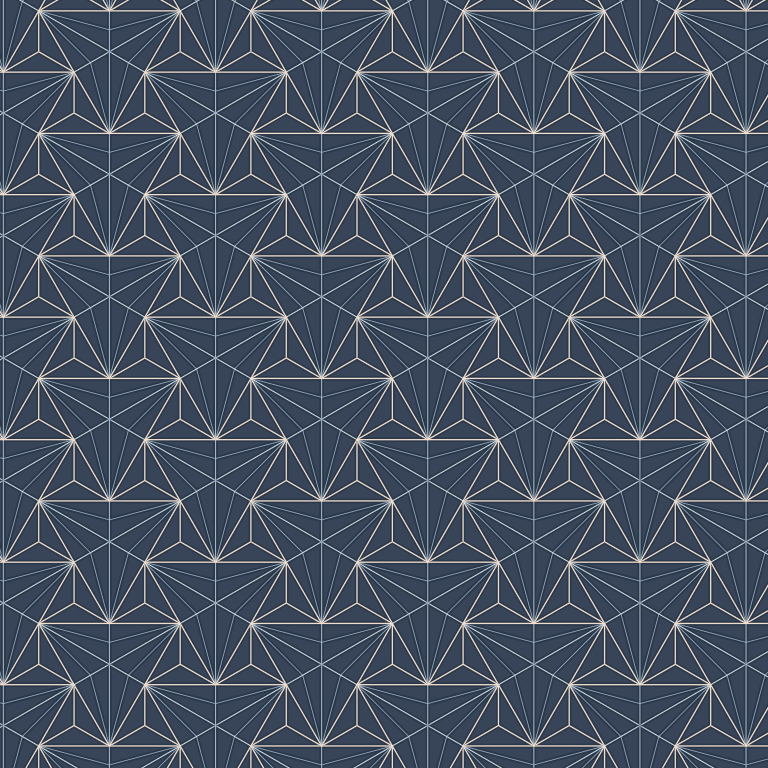
Give the GLSL for this pattern, as a WebGL 1 fragment shader.

```glsl
precision highp float;
// Interlocking triangles with fans of fine lines, in cream and pale blue on navy.

#define SIDE 0.1842                      // side of a large triangle
#define ANCHOR vec2(0.4188, 0.4541)      // centre of one large triangle
#define FRAME_HALF 0.00085               // half widths of the lines
#define MEDIAN_HALF 0.00070
#define FAN_HALF 0.00055
#define SHADE_HALF 0.0031                // dark fringe beside every line
#define NAVY vec3(0.22, 0.27, 0.35)
#define SHADE vec3(0.17, 0.22, 0.29)
#define CREAM vec3(0.94, 0.87, 0.81)
#define PALE vec3(0.80, 0.86, 0.88)
#define BLUE vec3(0.57, 0.66, 0.74)

uniform vec2 u_resolution;

const float ROOT3 = 1.7320508;

float segmentDistance(vec2 p, vec2 a, vec2 b) {
    vec2 ap = p - a;
    vec2 ab = b - a;
    return length(ap - ab * clamp(dot(ap, ab) / dot(ab, ab), 0.0, 1.0));
}

float coverage(float dist, float halfWidth, float pixel) {
    return clamp((halfWidth - dist) / pixel + 0.5, 0.0, 1.0);
}

// Offset from the nearest triangle centre on a hexagonal lattice.
vec2 hexCell(vec2 p) {
    vec2 period = vec2(1.5, 0.5 * ROOT3);
    vec2 a = mod(p + 0.5 * period, period) - 0.5 * period;
    vec2 b = mod(p, period) - 0.5 * period;
    return dot(a, a) < dot(b, b) ? a : b;
}

// Mirror into the wedge between a corner (down) and an edge middle (30 deg below right).
vec2 foldTriangle(vec2 p) {
    vec2 normal = vec2(0.5, 0.5 * ROOT3);
    p.x = abs(p.x);
    p -= 2.0 * max(dot(p, normal), 0.0) * normal;
    p.x = abs(p.x);
    return p;
}

void main() {
    float pixel = 1.0 / min(u_resolution.x, u_resolution.y);
    vec2 uv = gl_FragCoord.xy * pixel;

    vec2 cell = hexCell((uv - ANCHOR) / SIDE);
    vec2 p = foldTriangle(cell);

    // Key points, with the triangle side as unit
    vec2 axis = vec2(0.5 * ROOT3, -0.5);
    vec2 corner = vec2(0.0, -1.0 / ROOT3);
    vec2 edgeMiddle = axis * 0.5 / ROOT3;
    vec2 fanPoint = edgeMiddle - axis * 0.5 * tan(radians(15.0));
    vec2 gapCentre = vec2(0.25, -0.25 * ROOT3);

    // Triangle edges, the next triangle's edge, and the three-armed star in the gap
    float frame = segmentDistance(p, corner, edgeMiddle);
    frame = min(frame, segmentDistance(p, edgeMiddle, vec2(0.5, corner.y)));
    frame = min(frame, segmentDistance(p, edgeMiddle, gapCentre));
    frame = min(frame, segmentDistance(p, gapCentre, corner));

    // Medians run on through the touching corner of the next triangle
    float median = min(segmentDistance(p, vec2(0.0), corner),
                       segmentDistance(p, vec2(0.0), axis));

    // Fan lines halve the angle between edge and median
    float fan = min(segmentDistance(p, corner, fanPoint),
                    segmentDistance(p, edgeMiddle, edgeMiddle + vec2(0.25, -0.25)));

    frame *= SIDE;
    median *= SIDE;
    fan *= SIDE;

    // Upright medians are bluer than the slanted ones
    float upright = 1.0 - smoothstep(0.010, 0.022, abs(cell.x));
    vec3 medianColour = mix(PALE, mix(PALE, BLUE, 0.7), upright);

    float nearest = min(frame, min(median, fan));
    vec3 colour = mix(NAVY, SHADE, coverage(nearest, SHADE_HALF, pixel));
    colour = mix(colour, BLUE, coverage(fan, FAN_HALF, pixel));
    colour = mix(colour, medianColour, coverage(median, MEDIAN_HALF, pixel));
    colour = mix(colour, CREAM, coverage(frame, FRAME_HALF, pixel));

    gl_FragColor = vec4(colour, 1.0);
}
```
